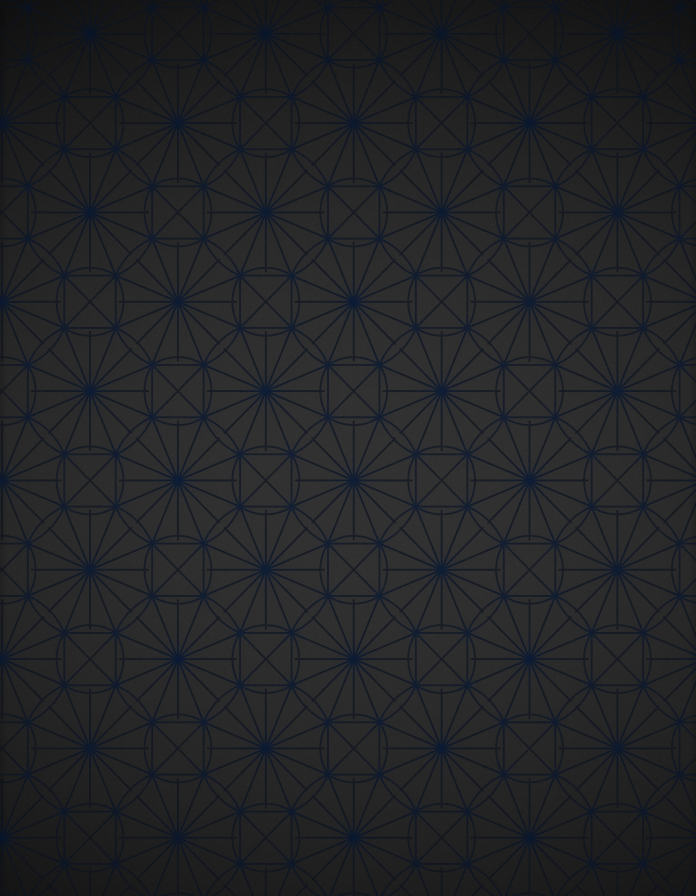
Write a Shadertoy shader that draws this pattern.

```glsl
const vec2 PITCH = vec2(0.1263, 0.0997);   // half a repeat, in canvas fractions
const vec2 ORIGIN = vec2(0.003, 0.065);
const vec2 NODE = vec2(0.7071, 0.2929);    // octagon corner, star at zero
const float LINE_HALF_WIDTH = 0.011;

float hash(vec2 p) {
    vec3 q = fract(p.xyx * vec3(0.1031, 0.1030, 0.0973));
    q += dot(q, q.yzx + 33.33);
    return fract((q.x + q.y) * q.z);
}

float segment(vec2 p, vec2 a, vec2 b) {
    vec2 ab = b - a;
    float t = clamp(dot(p - a, ab) / dot(ab, ab), 0.0, 1.0);
    return length(p - a - ab * t);
}

float ring(vec2 p, vec2 centre, float radius) {
    return abs(length(p - centre) - radius);
}

float cover(float dist, float halfWidth, float pixel) {
    return clamp((halfWidth - dist) / pixel + 0.5, 0.0, 1.0);
}

// Centre of the nearest star on the checkerboard lattice
vec2 starCentre(vec2 p) {
    vec2 k = floor(vec2(p.x + p.y, p.x - p.y) * 0.5 + 0.5);
    return vec2(k.x + k.y, k.x - k.y);
}

// Sixteen rays, folded into one eighth of the star
float rays(vec2 w) {
    float d = segment(w, vec2(0.0), vec2(0.66, 0.0));
    d = min(d, segment(w, vec2(0.0), NODE));
    return min(d, segment(w, vec2(0.0), vec2(0.47)));
}

// Crossed square with bowed sides, and the lens between two stars
float frame(vec2 w) {
    float d = segment(w, vec2(NODE.x, 0.0), NODE);
    if (w.x < NODE.x && w.y < NODE.y)
        d = min(d, ring(w, vec2(1.157, 0.0), 0.537));
    if (w.y > w.x * 0.4142)
        d = min(d, ring(w, vec2(1.0), length(NODE)));
    return d;
}

vec3 background(vec2 uv) {
    vec2 d = uv - vec2(0.52, 0.47);
    float light = 1.0 - 1.85 * d.y * d.y - 0.7 * d.x * d.x;
    float rim = smoothstep(0.0, 0.012, min(uv.x, 1.0 - uv.x));
    return vec3(0.196, 0.195, 0.198) * light * mix(0.85, 1.0, rim);
}

void mainImage(out vec4 fragColor, in vec2 fragCoord) {
    vec2 uv = fragCoord / iResolution.xy;
    vec2 p = (uv - ORIGIN) / PITCH;
    float pixel = 1.0 / (PITCH.x * iResolution.x);

    vec2 centre = starCentre(p);
    vec2 w = abs(p - centre);
    w = vec2(max(w.x, w.y), min(w.x, w.y));

    float hub = length(w);
    float node = length(w - NODE);
    float variation = mix(0.85, 1.0, hash(centre + 40.0));

    // Ink turns blue towards hubs and corners
    vec3 base = background(uv);
    float light = base.g / 0.195;
    float blueness = max(exp(-hub * 5.5), 0.8 * exp(-node * 7.0)) * variation;
    vec3 ink = mix(vec3(0.085, 0.097, 0.125), vec3(0.025, 0.105, 0.235), blueness);
    ink *= mix(0.55, 1.0, light);

    // Thin line work
    float cross = segment(w, vec2(1.0, 0.0), NODE);
    float lines = 0.85 * cover(rays(w), LINE_HALF_WIDTH, pixel);
    lines = max(lines, 0.8 * cover(frame(w), LINE_HALF_WIDTH, pixel));
    lines = max(lines, 0.8 * cover(cross, LINE_HALF_WIDTH, pixel));

    // Soft dots and their faint glow
    float dots = 0.9 * (1.0 - smoothstep(0.035, 0.11, hub));
    dots = max(dots, 0.75 * (1.0 - smoothstep(0.015, 0.075, node)));
    float glow = 0.3 * exp(-hub * 9.0) + 0.2 * exp(-node * 14.0);

    vec3 colour = mix(base, ink, max(max(lines, dots * variation), glow));
    float grain = hash(floor(uv * vec2(398.0, 512.0))) - 0.5;
    fragColor = vec4(colour + grain * 0.008, 1.0);
}
```
